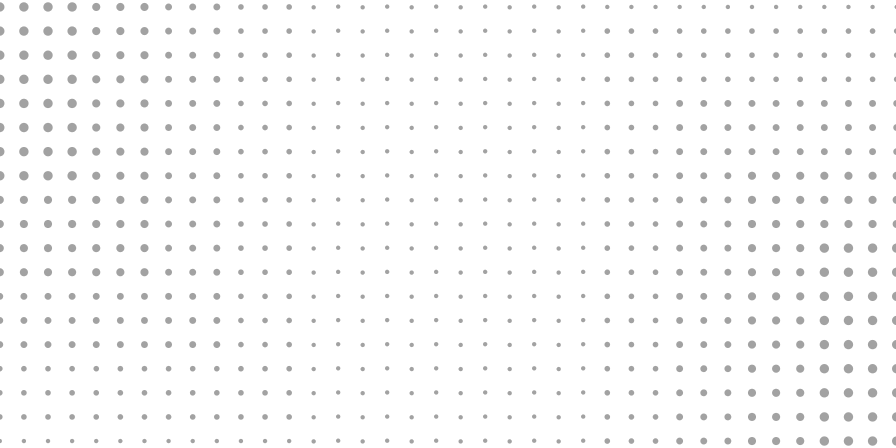
Give the GLSL for this pattern, as a WebGL 1 fragment shader.

```glsl
precision highp float;

uniform vec2 u_resolution;

// Lengths are fractions of the canvas height
const float PITCH = 0.05383;
const float STRETCH = 0.00086;
const float LEFT_EDGE = -0.0005;
const float STAGGER = 0.0008;
const float MIN_RADIUS = 0.0048;
const float RADIUS_STEP = 0.0014;

// Grid size, and the wider band of columns in the centre
const float LAST_ROW = 18.0;
const float BAND_START = 12.0;
const float BAND_SPAN = 12.0;

const vec3 PAPER = vec3(1.0);
const vec3 INK = vec3(0.635);

// Nearest column, allowing for the wider central band
float nearestColumn(float x) {
    float u = x - LEFT_EDGE;
    float bandColumns = clamp((u - BAND_START * PITCH) / (PITCH + STRETCH), 0.0, BAND_SPAN);
    return floor((u - STRETCH * bandColumns) / PITCH + 0.5);
}

float columnCenter(float column) {
    return LEFT_EDGE + PITCH * column + STRETCH * clamp(column - BAND_START, 0.0, BAND_SPAN);
}

// Size step limited by both the column and the row distance
float sizeLevel(float columns, float rows, float rowsPerStep) {
    float level = min(ceil(columns / 3.0), ceil(rows / rowsPerStep));
    return clamp(level, 0.0, 4.0);
}

// Dots grow toward the upper left and the lower right
float dotRadius(float column, float row) {
    float upperLeft = sizeLevel(BAND_START + 1.0 - column, LAST_ROW - row, 3.34);
    float lowerRight = sizeLevel(column - BAND_START - BAND_SPAN, row, 3.0);
    return MIN_RADIUS + RADIUS_STEP * max(upperLeft, lowerRight);
}

// Odd columns of the central band sit lower, even ones higher
float columnOffset(float column) {
    float inBand = step(BAND_START + 0.5, column) * step(column, BAND_START + BAND_SPAN + 0.5);
    return inBand * STAGGER * (1.0 - 2.0 * mod(column, 2.0));
}

float diskCoverage(vec2 offset, float radius, float pixel) {
    return clamp(0.5 + (radius - length(offset)) / pixel, 0.0, 1.0);
}

void main() {
    vec2 p = gl_FragCoord.xy / u_resolution.y;
    float pixel = 1.0 / u_resolution.y;

    // Rows count down from the top and are centred vertically
    float middleRow = 0.5 * LAST_ROW;
    float column = nearestColumn(p.x);
    float row = floor(middleRow + (0.5 - p.y) / PITCH + 0.5);

    vec2 center = vec2(columnCenter(column), 0.5 + (middleRow - row) * PITCH + columnOffset(column));
    float ink = diskCoverage(p - center, dotRadius(column, row), pixel);

    gl_FragColor = vec4(mix(PAPER, INK, ink), 1.0);
}
```
